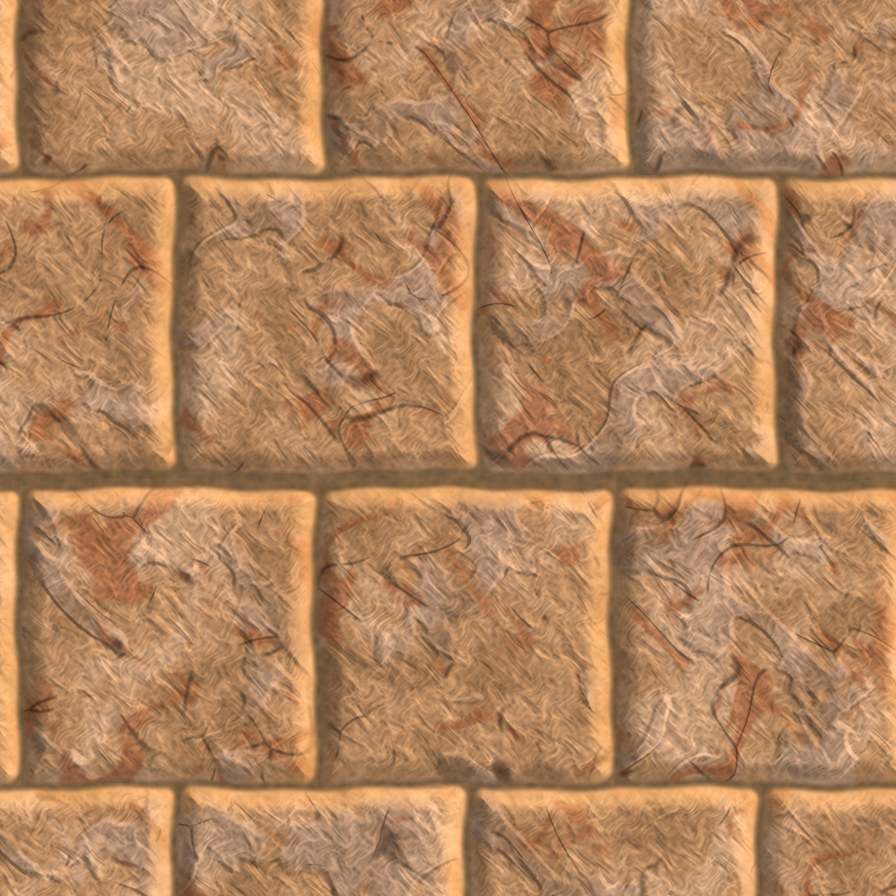
This texture is drawn by a WebGL 2 fragment shader. Its source:

```glsl
#version 300 es
precision highp float;
// Rough-hewn sandstone blocks in staggered courses with narrow dark joints.
// Each block is a bevelled box carrying layered cellular relief; the slope of
// that relief is lit from the upper right, over ochre, mauve and rust patches.

uniform vec2 u_resolution;
out vec4 fragColor;

const float COURSE_HEIGHT = 0.3405;
const float FIRST_JOINT = 0.124;
const float WIDE_JOINT = FIRST_JOINT + COURSE_HEIGHT;

const vec3 OCHRE = vec3(0.77, 0.56, 0.37);
const vec3 MAUVE = vec3(0.70, 0.555, 0.455);
const vec3 PALE = vec3(0.83, 0.66, 0.52);
const vec3 BROWN = vec3(0.60, 0.44, 0.30);
const vec3 RUST = vec3(0.62, 0.35, 0.21);
const vec3 RIM = vec3(0.90, 0.64, 0.38);
const vec3 MORTAR = vec3(0.43, 0.335, 0.23);

struct Stone { vec2 seed; vec2 local; vec2 halfSize; };

vec2 hash2(vec2 p) {
    vec3 q = fract(p.xyx * vec3(0.1031, 0.1030, 0.0973));
    q += dot(q, q.yzx + 33.33);
    return fract((q.xx + q.yz) * q.zy);
}

// Distances to the nearest and second nearest feature point
vec2 cellular(vec2 p) {
    vec2 cell = floor(p), nearest = vec2(9.0);
    for (int y = -1; y <= 1; y++)
    for (int x = -1; x <= 1; x++) {
        vec2 c = cell + vec2(x, y);
        float d = length(c + hash2(c) - p);
        nearest = d < nearest.x ? vec2(d, nearest.x) : vec2(nearest.x, min(nearest.y, d));
    }
    return nearest;
}

float layers(vec2 p, int count) {
    float sum = 0.0, amp = 0.5;
    for (int i = 0; i < count; i++) {
        sum += amp * cellular(p).x;
        p = mat2(0.8, 0.6, -0.6, 0.8) * p * 2.03 + 7.1;
        amp *= 0.5;
    }
    return sum;
}

vec2 warp(vec2 p, float amount) {
    return p + amount * (sin(p.yx * 2.3 + vec2(0.4, 2.1)) + 0.5 * sin(p.yx * 6.1 + p * 1.7));
}

// Courses alternate by half a block and widen slightly upward
Stone stoneAt(vec2 p) {
    p += 0.0022 * sin(p.yx * 21.0 + 1.0) + 0.0013 * sin(p.yx * 67.0 + p * 19.0);
    float row = floor((p.y - FIRST_JOINT) / COURSE_HEIGHT);
    float width = 0.331 + 0.005 * row;
    float shift = mix(0.023, 0.197, mod(row, 2.0));
    float column = floor((p.x - shift) / width);
    vec2 centre = vec2(shift + (column + 0.5) * width, FIRST_JOINT + (row + 0.5) * COURSE_HEIGHT);
    float gap = 0.004 + 0.007 * exp(-pow((p.y - WIDE_JOINT) / 0.04, 2.0));
    vec2 halfSize = 0.5 * vec2(width, COURSE_HEIGHT) - vec2(0.004, gap);
    return Stone(hash2(vec2(column, row) + 17.0), p - centre, halfSize);
}

// Depth inside a rounded box, positive toward its middle
float insetDepth(vec2 p, vec2 halfSize, float radius) {
    vec2 q = abs(p) - halfSize + radius;
    return radius - length(max(q, 0.0)) - min(max(q.x, q.y), 0.0);
}

vec2 rockSpace(Stone s) { return s.local * 8.0 + s.seed * 40.0; }

// Raised flakes with broken outlines, more on some blocks than others
float flake(Stone s) {
    float broad = layers(warp(rockSpace(s), 0.25), 3);
    float level = 0.37 + 0.08 * s.seed.x;
    return smoothstep(level, level + 0.08, broad);
}

float relief(vec2 p) {
    Stone s = stoneAt(p);
    float bevel = smoothstep(-0.004, 0.026, insetDepth(s.local, s.halfSize, 0.012));
    float grit = layers(warp(rockSpace(s) * 4.0, 0.3), 3);
    return bevel * (0.015 + 0.006 * flake(s) + 0.011 * grit);
}

vec3 stoneColor(Stone s, vec2 p) {
    vec2 q = rockSpace(s);
    float raised = flake(s);
    float patches = layers(warp(q * 0.8 + 31.0, 0.4), 3);
    float stain = layers(warp(q * 1.3 + 73.0, 0.4), 3);
    vec3 color = mix(OCHRE, MAUVE, 0.25 + 0.65 * raised);
    color = mix(color, PALE, 0.75 * smoothstep(0.36, 0.56, patches));
    color = mix(color, BROWN, 0.6 * smoothstep(0.36, 0.2, patches));
    color = mix(color, RUST, 0.6 * smoothstep(0.50, 0.62, stain + 0.06 * s.seed.y));
    // Broken hairline cracks
    vec2 cell = cellular(warp(q * 0.9 + 11.0, 0.45));
    float crack = smoothstep(0.06, 0.0, cell.y - cell.x) * smoothstep(0.38, 0.48, stain);
    color *= 1.0 - 0.35 * crack;
    return color * (0.86 + 0.34 * layers(p * 95.0, 2));
}

void main() {
    vec2 p = gl_FragCoord.xy / u_resolution;
    Stone s = stoneAt(p);
    float depth = insetDepth(s.local, s.halfSize, 0.012);
    vec3 color = stoneColor(s, p);

    // Warm rims on the right and top, shadowed flanks on the left
    vec2 farSide = s.halfSize - s.local;
    float rim = exp(-pow(max(min(farSide.x, farSide.y * 1.2), 0.0) / 0.024, 2.0));
    float flank = exp(-max(s.halfSize.x + s.local.x, 0.0) / 0.016);
    color = mix(color, RIM, 0.6 * rim) * (1.0 - 0.2 * flank);

    // Slope lighting
    float h = relief(p), e = 0.0025;
    vec2 slope = vec2(relief(p + vec2(e, 0.0)) - h, relief(p + vec2(0.0, e)) - h) / e;
    float light = -dot(slope, vec2(0.75, 0.66));
    color *= 1.0 + 0.28 * clamp(light, -1.2, 0.8);

    float joint = smoothstep(0.004, -0.004, depth);
    vec3 mortar = MORTAR * (0.85 + 0.5 * layers(p * 60.0, 2));
    fragColor = vec4(mix(color, mortar, 0.85 * joint), 1.0);
}
```
